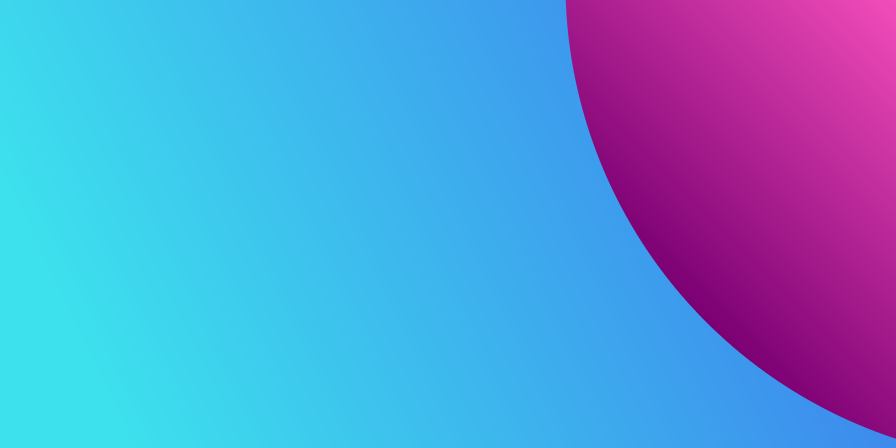
Give the GLSL for this background, as a Shadertoy shader.

```glsl
#define DISC_CENTER vec2(2.335, 1.040)
#define DISC_RADIUS 1.073
#define DISC_RANGE vec2(0.857, 2.0)
#define SKY_RANGE vec2(-0.195, 1.54)
#define SKY_SLANT 0.48
#define CYAN vec3(0.24, 0.88, 0.93)
#define BLUE vec3(0.24, 0.54, 0.93)
#define PURPLE vec3(0.48, 0.00, 0.45)
#define PINK vec3(0.95, 0.30, 0.73)

// Linear gradient along an axis, clamped at both ends of its range
vec3 gradient(vec3 startColor, vec3 endColor, float position, vec2 range) {
    float t = clamp((position - range.x) / (range.y - range.x), 0.0, 1.0);
    return mix(startColor, endColor, t);
}

void mainImage(out vec4 fragColor, in vec2 fragCoord) {
    // Canvas height is one unit
    float pixel = 1.0 / iResolution.y;
    vec2 p = fragCoord * pixel;
    float depth = 1.0 - p.y;

    // Slanted cyan to blue backdrop
    vec3 color = gradient(CYAN, BLUE, p.x - SKY_SLANT * depth, SKY_RANGE);

    // Large disc with a diagonal gradient
    vec3 discColor = gradient(PURPLE, PINK, p.x - depth, DISC_RANGE);
    float discDistance = length(p - DISC_CENTER) - DISC_RADIUS;
    float coverage = clamp(0.5 - discDistance / pixel, 0.0, 1.0);
    color = mix(color, discColor, coverage);

    fragColor = vec4(color, 1.0);
}
```
